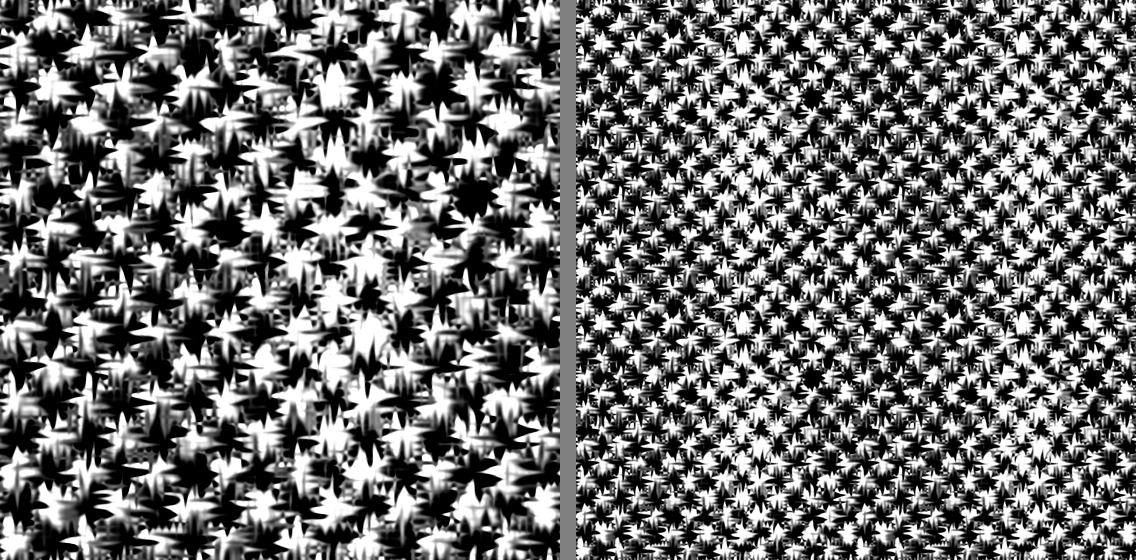
Left, the tile; right, the same tile 2 across and 2 down.
This pattern is drawn by a WebGL 1 fragment shader. Its source:

```glsl
precision highp float;
// Spiky black and white blobs: a soft checkerboard whose cell borders are combed
// into fingers by wrapped gradient noise, stretched along x for upright borders
// and along y for level ones. A skew makes one side of each blob crisper.

uniform vec2 u_resolution;

#define REPEATS 8.0               // checker periods across the tile
#define COMB vec2(20.0, 80.0)     // noise cells along and across a finger
#define REACH 2.7                 // finger length, in radians of the checker
#define SKEW 0.5                  // sharp lower right, soft upper left sides
#define SOFTNESS 0.5              // half width of the grey ramp
#define LIGHT_CENTRE vec2(0.62, 0.52)
#define LIGHT_FOCUS vec2(2.5, 0.5)
#define BIAS_OUTER -0.14          // black dominates away from the centre
#define BIAS_CENTRE 0.16          // white dominates near it

const float TAU = 6.2831853;

// Unit gradient of a lattice point, repeating after 'period' cells.
vec2 latticeGradient(vec2 cell, vec2 period, float seed) {
  cell = mod(cell, period);
  float h = fract(sin(dot(cell, vec2(127.1, 311.7)) + seed) * 43758.55);
  return vec2(cos(TAU * h), sin(TAU * h));
}

// Gradient noise that wraps after 'period' cells.
float tiledNoise(vec2 p, vec2 period, float seed) {
  vec2 i = floor(p);
  vec2 f = p - i;
  vec2 u = f * f * f * (f * (f * 6.0 - 15.0) + 10.0);
  vec2 e = vec2(1.0, 0.0);
  float a = dot(latticeGradient(i, period, seed), f);
  float b = dot(latticeGradient(i + e.xy, period, seed), f - e.xy);
  float c = dot(latticeGradient(i + e.yx, period, seed), f - e.yx);
  float d = dot(latticeGradient(i + e.xx, period, seed), f - e.xx);
  return mix(mix(a, b, u.x), mix(c, d, u.x), u.y);
}

float checker(vec2 phase) {
  return sin(phase.x) * sin(phase.y);
}

void main() {
  vec2 uv = gl_FragCoord.xy / u_resolution;

  // Periodic soft spot where the white cells grow.
  vec2 falloff = LIGHT_FOCUS * (cos(TAU * (uv - LIGHT_CENTRE)) - 1.0);
  float light = exp(falloff.x + falloff.y);

  // Comb the borders: level fingers shift x, upright fingers shift y.
  vec2 fingers = vec2(tiledNoise(uv * COMB, COMB, 1.7),
                      tiledNoise(uv * COMB.yx, COMB.yx, 8.3));
  vec2 phase = TAU * REPEATS * uv + REACH * fingers;

  // Let the field shift itself, so opposite sides differ in sharpness.
  float skew = SKEW * (1.0 - 0.7 * light);
  phase += skew * checker(phase) * vec2(1.0, -1.0);

  float field = checker(phase) + mix(BIAS_OUTER, BIAS_CENTRE, light);
  float grey = smoothstep(-SOFTNESS, SOFTNESS, field);
  gl_FragColor = vec4(vec3(grey), 1.0);
}
```
